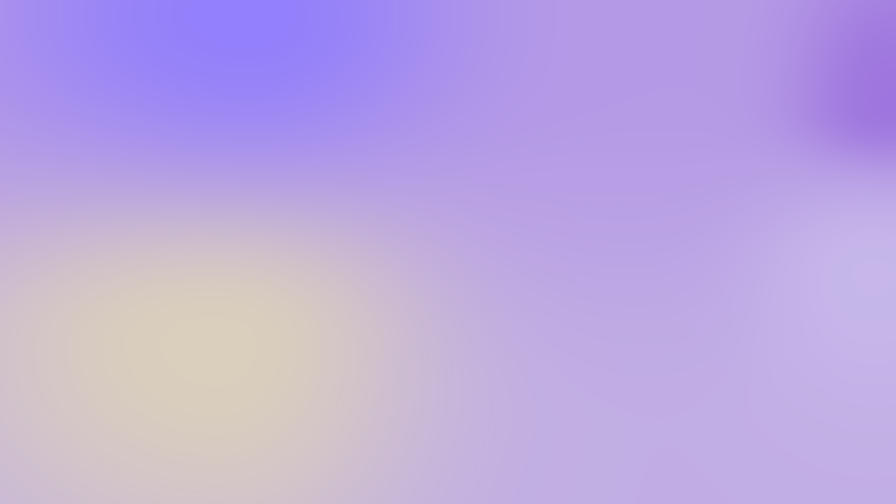
Write a WebGL 2 fragment shader that draws this background.

```glsl
#version 300 es
precision highp float;
// A soft pastel backdrop: a lilac vertical gradient under four blurred glows
// (cream, pale lavender, violet and blue). Each glow is a bell curve whose
// reach differs on its left, right, lower and upper sides.

uniform vec2 u_resolution;
out vec4 outColor;

// Canvas space: x runs 0..ASPECT, y runs 0..1 from the lower left
const float ASPECT = 16.0 / 9.0;
const float FALLOFF = 1.2;  // 1.0 is a plain Gaussian, higher is flatter inside

const vec3 LILAC_LOW  = vec3(0.757, 0.680, 0.893);
const vec3 LILAC_HIGH = vec3(0.708, 0.605, 0.900);
const vec2 LILAC_SPAN = vec2(0.15, 0.85);

const vec3 CREAM    = vec3(0.855, 0.810, 0.738);
const vec3 LAVENDER = vec3(0.775, 0.715, 0.915);
const vec3 VIOLET   = vec3(0.620, 0.460, 0.870);
const vec3 BLUE     = vec3(0.575, 0.500, 0.985);

const vec2 CREAM_CENTER    = vec2(0.43, 0.33);
const vec2 LAVENDER_CENTER = vec2(1.73, 0.46);
const vec2 VIOLET_CENTER   = vec2(1.77, 0.79);
const vec2 BLUE_CENTER     = vec2(0.49, 0.97);

// Reach of each glow: left, right, down, up
const vec4 CREAM_REACH    = vec4(0.60, 0.42, 0.49, 0.28);
const vec4 LAVENDER_REACH = vec4(0.25, 0.30, 0.30, 0.17);
const vec4 VIOLET_REACH   = vec4(0.19, 0.20, 0.11, 0.30);
const vec4 BLUE_REACH     = vec4(0.50, 0.40, 0.29, 0.30);

// Bell-shaped weight, 1 at the center, with a separate reach on each side
float glow(vec2 p, vec2 center, vec4 reach) {
    vec2 offset = p - center;
    vec2 radius = mix(reach.xz, reach.yw, step(0.0, offset));
    vec2 q = offset / radius;
    return exp(-pow(dot(q, q), FALLOFF));
}

void main() {
    vec2 p = gl_FragCoord.xy / u_resolution * vec2(ASPECT, 1.0);

    // Lilac base
    float height = smoothstep(LILAC_SPAN.x, LILAC_SPAN.y, p.y);
    vec3 color = mix(LILAC_LOW, LILAC_HIGH, height);

    // Glows, from back to front
    color = mix(color, CREAM, glow(p, CREAM_CENTER, CREAM_REACH));
    color = mix(color, LAVENDER, glow(p, LAVENDER_CENTER, LAVENDER_REACH));
    color = mix(color, VIOLET, glow(p, VIOLET_CENTER, VIOLET_REACH));
    color = mix(color, BLUE, glow(p, BLUE_CENTER, BLUE_REACH));

    outColor = vec4(color, 1.0);
}
```
